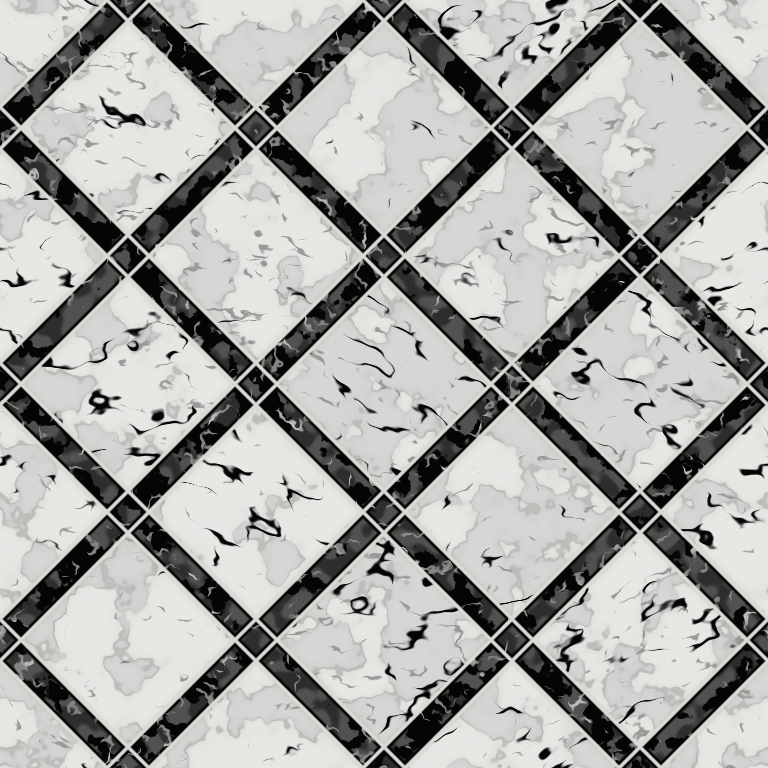
Write a three.js fragment shader that draws this pattern.

```glsl
// Diagonal pale marble tiles framed by dark veined marble bands with corner squares and light joints.
varying vec2 vUv;

const float REPEATS = 3.0;       // tile diagonals across and down
const float JOINT = 0.082;       // joint offset from a band's middle, in tile pitches
const float JOINT_HALF = 0.010;  // half width of a joint
const float SOFT = 0.004;        // edge smoothing, in repeats
const float VEIN_HALF = 0.009;   // half width of the black veins
const float RIM = 0.011;         // black rim inside the bands
const vec3 PALE = vec3(0.905, 0.905, 0.895);
const vec3 CLOUD = vec3(0.84, 0.84, 0.835);
const vec3 SILVER = vec3(0.73, 0.73, 0.72);
const vec3 ASH = vec3(0.51, 0.52, 0.51);
const vec3 SLATE = vec3(0.31, 0.32, 0.31);
const vec3 COAL = vec3(0.17, 0.18, 0.17);
const vec3 BLACK = vec3(0.02);
const vec3 JOINT_COLOR = vec3(0.86, 0.86, 0.84);

vec3 hash(vec2 p) {
  vec3 h = fract(p.xyx * vec3(0.1031, 0.1030, 0.0973));
  h += dot(h, h.yxz + 33.33);
  return fract((h.xxy + h.yzz) * h.zyx);
}

// Gradient noise, roughly -1 to 1
float corner(vec2 cell, vec2 offset) {
  float angle = 6.2832 * hash(cell).x;
  return dot(vec2(cos(angle), sin(angle)), offset);
}

float noise(vec2 p) {
  vec2 i = floor(p);
  vec2 f = p - i;
  vec2 u = f * f * f * (f * (f * 6.0 - 15.0) + 10.0);
  vec2 e = vec2(1.0, 0.0);
  float low = mix(corner(i, f), corner(i + e.xy, f - e.xy), u.x);
  float high = mix(corner(i + e.yx, f - e.yx), corner(i + e.xx, f - e.xx), u.x);
  return 1.4 * mix(low, high, u.y);
}

float fbm(vec2 p) {
  float sum = 0.0;
  float gain = 0.5;
  for (int k = 0; k < 4; k++) {
    sum += gain * noise(p);
    p = mat2(1.6, 1.2, -1.2, 1.6) * p + 3.7;
    gain *= 0.5;
  }
  return sum;
}

float ink(float d) {
  return 1.0 - smoothstep(-SOFT, SOFT, d);
}

// Distance to broken lines that swell and taper; cover sets how much is kept
float veinDistance(vec2 q, float freq, float halfWidth, float cover) {
  float gap = noise(q * freq * 3.0 + 7.3) + cover;
  return abs(fbm(q * freq)) / freq - halfWidth * clamp(gap * 3.0, -1.0, 1.0);
}

vec3 paleMarble(vec2 q, vec3 seed, vec3 wear) {
  vec2 s = q + seed.xy * 20.0;
  // Cloudy patches with broken grey outlines
  float patches = (fbm(s * 4.0) + mix(-0.22, 0.28, wear.x)) / 4.0;
  vec3 color = mix(PALE, CLOUD, ink(patches));
  color -= 0.05 * exp(-abs(patches) * 60.0);
  float outline = abs(patches) - 0.007 * clamp(2.0 * noise(s * 9.0) + 0.7, -1.0, 1.0);
  color = mix(color, SILVER, 0.9 * ink(outline));
  // Grey flecks, then black veins with an ash edge, mostly running sideways
  vec2 v = vec2(s.x * 0.75, (s.y + q.x * (seed.z - 0.5)) * 1.25);
  float flecks = veinDistance(v + 4.1, 5.0, 0.007, mix(-0.5, 0.05, wear.z));
  color = mix(color, mix(SILVER, ASH, 0.6), ink(flecks));
  float veins = veinDistance(v + 9.7, 3.2, VEIN_HALF, mix(-0.6, 0.1, wear.y));
  color = mix(color, ASH, 0.7 * ink(veins - 0.004));
  return mix(color, BLACK, ink(veins));
}

vec3 darkMarble(vec2 q, vec3 seed, vec3 wear, float edge) {
  vec2 s = q + seed.xy * 20.0;
  // Grey blotches kept clear of the rim
  float blotch = (fbm(s * 9.0) + mix(-0.03, 0.24, wear.x * wear.x)) / 9.0;
  blotch = min(blotch, edge - RIM);
  vec3 stone = mix(COAL, SLATE, smoothstep(-0.25, 0.15, noise(s * 13.0 + 2.6)));
  vec3 color = mix(BLACK, stone, ink(-blotch));
  // Light threads
  float threads = veinDistance(s + 5.3, 6.0, 0.007, mix(-0.2, 0.2, wear.y));
  vec3 thread = mix(ASH, SILVER, smoothstep(0.1, 0.5, noise(s * 11.0)));
  return mix(color, thread, ink(threads));
}

void main() {
  vec2 p = vUv * REPEATS;
  vec2 diagonal = vec2(p.x + p.y, p.x - p.y);

  // Find the tile, band or corner square and its middle
  vec2 fromBand = abs(fract(diagonal) - 0.5);
  vec2 onBand = step(fromBand, vec2(JOINT));
  vec2 middle = mix(floor(diagonal + 0.5), floor(diagonal) + 0.5, onBand);
  vec2 center = 0.5 * vec2(middle.x + middle.y, middle.x - middle.y);

  // Wrapped piece number keeps opposite canvas edges alike
  vec2 id = floor(mod(center * 4.0 + 0.5, REPEATS * 4.0));
  vec3 seed = hash(id + 17.0);
  vec3 wear = hash(id + 71.0);

  vec2 toJoint = abs(fromBand - JOINT);
  float edge = (min(toJoint.x, toJoint.y) - JOINT_HALF) * 0.7071;
  vec3 color;
  if (max(onBand.x, onBand.y) > 0.5) {
    color = darkMarble(p - center, seed, wear, edge);
  } else {
    color = paleMarble(p - center, seed, wear);
    color -= 0.06 * exp(-max(edge, 0.0) * 150.0);
  }
  gl_FragColor = vec4(mix(color, JOINT_COLOR, ink(edge)), 1.0);
}
```
